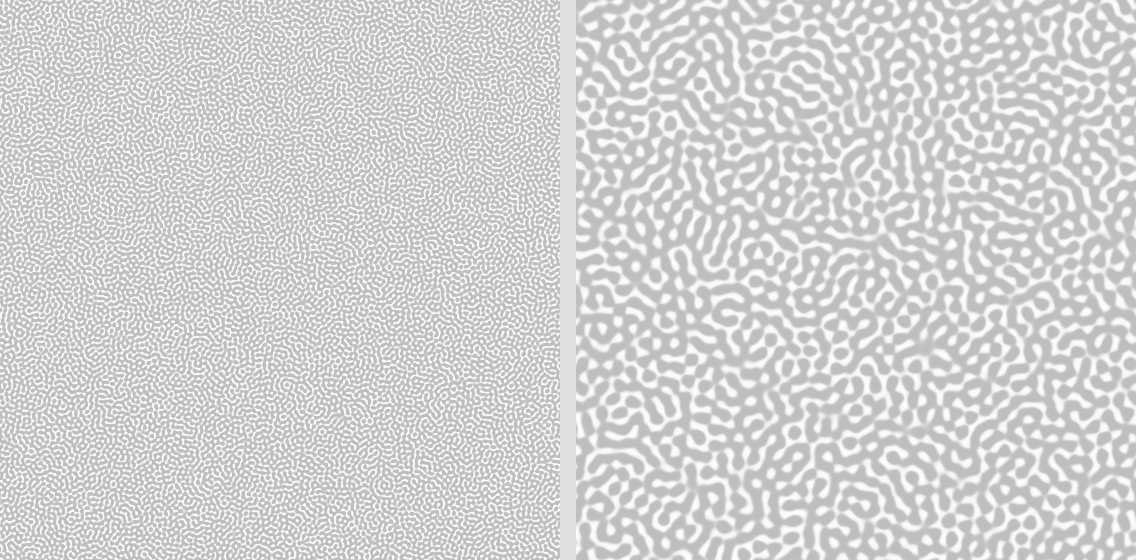
Left: the whole. Right: its middle third, enlarged.
Reproduce this texture procedurally as a Shadertoy shader.

```glsl
// Fine labyrinth of short, soft white worms on a light grey ground.

const float TAU = 6.2831853;
const int WAVES = 64;

float hash(float n) {
    return fract(sin(n * 12.9898 + 4.137) * 43758.547);
}

// Sum of plane waves of similar length in all directions:
// x holds the height, yz the slope in units of the mean wave number.
vec3 waveField(vec2 p) {
    vec3 field = vec3(0.0);
    for (int i = 0; i < WAVES; i++) {
        float n = float(i);
        float angle = 0.5 * TAU * (n + hash(n)) / float(WAVES);
        float stretch = mix(0.82, 1.18, hash(n + 71.3));
        vec2 wave = stretch * vec2(cos(angle), sin(angle));
        float phase = TAU * (dot(p, wave) + hash(n + 153.7));
        field += vec3(cos(phase), -sin(phase) * wave);
    }
    return field * sqrt(2.0 / float(WAVES));
}

void mainImage(out vec4 fragColor, in vec2 fragCoord) {
    vec2 uv = fragCoord / iResolution.y;
    vec3 field = waveField(uv * 106.0);

    // Even out the amplitude so that the worms keep a similar width
    float ridge = 1.64 * field.x / sqrt(dot(field, field) + 0.5);

    // Soft threshold from the grey channels to the white worms
    float worm = 0.5 + 0.5 * tanh(1.6 * (ridge - 0.6));
    fragColor = vec4(vec3(mix(0.745, 1.0, worm)), 1.0);
}
```
